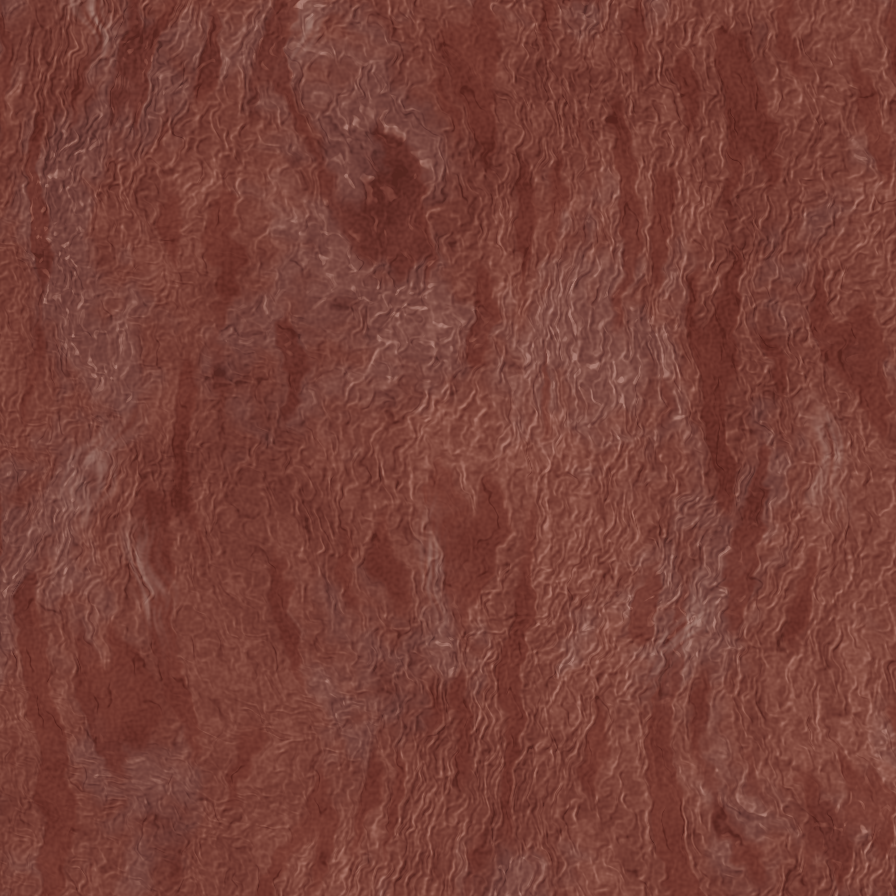
This texture is drawn by a WebGL 2 fragment shader. Its source:

```glsl
#version 300 es
precision highp float;
// Weathered reddish-brown fibrous surface: warped, mostly vertical wrinkles
// are built as a ridged height field and lit from the side, then coloured by
// a tone ramp with narrow grooves, greyish patches, flecks and pale scars.

#define WRINKLE_SCALE vec2(44.0, 16.0)
#define CREASE_SCALE vec2(92.0, 48.0)
#define GRAIN_SCALE vec2(170.0, 125.0)
#define GROOVE_SCALE vec2(27.0, 6.0)
#define LIGHT_STEP vec2(-0.0012, 0.0010)
#define RELIEF 0.58
#define BASE_TONE 0.50
#define GREY_AMOUNT 0.90
#define GRIT 0.20
#define SCAR_COUNT 7
#define SCAR_STRENGTH 0.75

uniform vec2 u_resolution;
out vec4 fragColor;

float hash(vec2 p) {
    uvec2 q = uvec2(ivec2(floor(p))) * uvec2(1597334673u, 3812015801u);
    uint n = (q.x ^ q.y) * 1597334673u;
    n = (n ^ (n >> 15u)) * 2246822519u;
    return float((n ^ (n >> 13u)) >> 8u) / 16777216.0;
}

float cornerSlope(vec2 cell, vec2 offset) {
    float angle = 6.2832 * hash(cell);
    return dot(vec2(cos(angle), sin(angle)), offset);
}

// Gradient noise, about -0.7 to 0.7
float noise(vec2 p) {
    vec2 i = floor(p), f = p - i;
    vec2 u = f * f * f * (f * (f * 6.0 - 15.0) + 10.0);
    vec2 e = vec2(1.0, 0.0);
    float low = mix(cornerSlope(i, f), cornerSlope(i + e.xy, f - e.xy), u.x);
    float high = mix(cornerSlope(i + e.yx, f - e.yx), cornerSlope(i + e.xx, f - e.xx), u.x);
    return mix(low, high, u.y);
}

float fbm(vec2 p) {
    return noise(p) + 0.5 * noise(p * 2.03 + 17.3) + 0.25 * noise(p * 4.1 + 41.7);
}

float ridge(vec2 p, float width) {
    return 1.0 - smoothstep(0.0, width, abs(noise(p)));
}

// Bends the grain: a broad lean plus small wobbles
vec2 flow(vec2 p) {
    vec2 broad = vec2(noise(p * 2.6 + 3.1), noise(p * 3.0 + 8.7)) * 0.09;
    vec2 wobble = vec2(noise(p * 13.0 + 5.2), noise(p * 11.0 + 2.4)) * 0.018;
    vec2 fray = vec2(noise(p * 43.0 + 9.9), noise(p * 39.0 + 6.1)) * 0.010;
    vec2 nick = vec2(noise(p * 97.0 + 1.7), noise(p * 89.0 + 3.3)) * 0.004;
    return p + broad + wobble + fray + nick;
}

float grooveMask(vec2 q) {
    return smoothstep(0.14, 0.28, noise(q * GROOVE_SCALE + 12.0) + 0.25 * noise(q * vec2(7.0, 3.0)));
}

float crossMask(vec2 p) {
    return smoothstep(0.05, 0.40, noise(p * 2.7 + 21.0) + 0.30 - 0.6 * p.x);
}

float height(vec2 p) {
    vec2 q = flow(p);
    float upright = 0.46 * ridge(q * WRINKLE_SCALE, 0.24) + 0.36 * ridge(q * CREASE_SCALE + 7.0, 0.28);
    vec2 slanted = mat2(0.85, 0.53, -0.53, 0.85) * q;
    float crossing = 0.40 * ridge(slanted * CREASE_SCALE.yx * vec2(0.8, 1.0) + 31.0, 0.28);
    float h = mix(upright, crossing, 0.7 * crossMask(p));
    h += 0.32 * noise(q * GRAIN_SCALE);
    return h * (1.0 - 0.65 * grooveMask(q));
}

vec3 ramp(float t) {
    vec3 c = mix(vec3(0.33, 0.145, 0.12), vec3(0.41, 0.20, 0.17), clamp(t * 4.0, 0.0, 1.0));
    c = mix(c, vec3(0.47, 0.25, 0.21), clamp(t * 4.0 - 1.0, 0.0, 1.0));
    c = mix(c, vec3(0.54, 0.32, 0.27), clamp(t * 4.0 - 2.0, 0.0, 1.0));
    return mix(c, vec3(0.63, 0.42, 0.37), clamp(t * 4.0 - 3.0, 0.0, 1.4));
}

// Soft frayed streaks scattered over the surface
float scars(vec2 p) {
    float sum = 0.0;
    vec2 q = p + 0.035 * vec2(noise(p * 17.0), noise(p * 19.0 + 4.0));
    for (int i = 0; i < SCAR_COUNT; i++) {
        vec2 id = vec2(float(i), 5.0);
        vec2 d = q - vec2(hash(id), hash(id + 20.0));
        float angle = (hash(id + 40.0) - 0.5) * 1.3;
        d = mat2(cos(angle), sin(angle), -sin(angle), cos(angle)) * d;
        vec2 size = mix(vec2(0.010, 0.035), vec2(0.024, 0.070), hash(id + 60.0));
        float fringe = 0.5 + 1.3 * noise(d * vec2(130.0, 26.0) + id);
        sum += exp(-dot(d / size, d / size)) * clamp(fringe, 0.0, 1.0);
    }
    return min(sum, 1.0);
}

void main() {
    vec2 p = gl_FragCoord.xy / u_resolution.y;
    vec2 q = flow(p);

    // Relief and tone
    float h = height(p);
    float slope = height(p - LIGHT_STEP) - height(p + LIGHT_STEP);
    float groove = grooveMask(q);
    float tone = BASE_TONE + 0.24 * (h - 0.25) + RELIEF * clamp(slope, -0.6, 0.8);
    tone += 0.24 * fbm(p * vec2(4.0, 3.0) + 50.0) + 0.20 * noise(q * vec2(26.0, 18.0));
    tone += GRIT * noise(p * 215.0) - 0.17 * groove + 0.08 * (p.x - 0.5);

    // Greyish worn patches with glinting flecks
    float patches = fbm(q * vec2(6.0, 4.0) + 70.0) + 0.40 * noise(q * 37.0);
    float grey = smoothstep(-0.05, 0.42, patches + 0.10 - 0.16 * p.x) * (1.0 - 0.7 * groove);
    float flecks = smoothstep(0.18, 0.42, noise(q * vec2(125.0, 85.0) + 13.0));
    tone += flecks * (0.06 + 0.34 * smoothstep(0.10, 0.50, patches));

    // Thin broken cracks
    float crack = ridge(q * vec2(38.0, 15.0) + 90.0, 0.07) * smoothstep(0.0, 0.25, noise(q * 31.0 + 60.0));
    tone -= 0.26 * crack;

    vec3 color = ramp(tone);
    color += GREY_AMOUNT * grey * vec3(0.0, 0.030, 0.040);
    color += groove * vec3(0.008, -0.006, -0.008);

    // Pale scars
    float scar = scars(p) * SCAR_STRENGTH * (0.7 + 0.8 * clamp(slope + h * 0.4, -0.5, 0.6));
    color = mix(color, vec3(0.64, 0.50, 0.46), clamp(scar, 0.0, 1.0));
    fragColor = vec4(clamp(color, 0.0, 1.0), 1.0);
}
```
